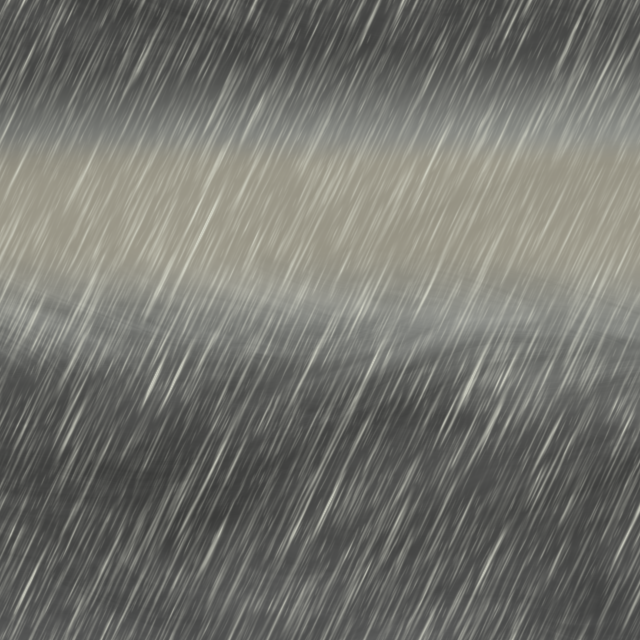
A Shadertoy shader for this texture:

```glsl
const vec3 STORM_GREY = vec3(0.275, 0.277, 0.272);
const vec3 HORIZON_LIGHT = vec3(0.600, 0.587, 0.530);
const vec3 MIST_GREY = vec3(0.570, 0.580, 0.560);
const vec3 RAIN_COLOR = vec3(0.840, 0.845, 0.790);

const float RAIN_TILT = 0.445;        // radians from vertical
const float TILT_SPREAD = 0.035;
const int RAIN_LAYERS = 9;
const float RAIN_STRENGTH = 0.62;
const float DRIZZLE_STRENGTH = 0.20;
const float CLOUD_CONTRAST = 0.085;
const vec2 CLOUD_SCALE = vec2(4.0, 10.0);
const vec2 UPPER_EDGE = vec2(0.73, 0.93);
const vec2 LOWER_EDGE = vec2(0.32, 0.61);

float hash(vec2 p) {
    vec3 q = fract(vec3(p.xyx) * 0.1031);
    q += dot(q, q.yzx + 33.33);
    return fract((q.x + q.y) * q.z);
}

mat2 rotation(float angle) {
    float c = cos(angle), s = sin(angle);
    return mat2(c, s, -s, c);
}

// Layered, warped sines, roughly in -1..1
float clouds(vec2 p) {
    float sum = 0.0, amplitude = 0.5;
    for (int i = 0; i < 6; i++) {
        p += 0.8 * sin(p.yx * 1.2 + float(i) * 1.9);
        sum += amplitude * sin(p.x + 0.7) * cos(p.y + 0.4);
        p = rotation(0.65) * p * 1.75 + 3.1;
        amplitude *= 0.68;
    }
    return sum;
}

// One tapered streak per cell, with staggered columns
float rainLayer(vec2 p, vec2 cell, float halfWidth, float seed) {
    vec2 grid = p / cell;
    float column = floor(grid.x);
    grid.y += 17.0 * hash(vec2(column + 211.0, seed));
    vec2 id = vec2(column, floor(grid.y)) + seed * 37.0 + 150.0;
    vec2 local = fract(grid);

    float across = (local.x - mix(0.35, 0.65, hash(id))) * cell.x;
    float along = clamp(local.y / mix(0.45, 1.0, hash(id + 71.3)), 0.0, 1.0);
    float taper = smoothstep(0.0, 0.35, along) * smoothstep(1.0, 0.55, along);
    float brightness = hash(id + 19.7);
    float profile = exp(-across * across / (halfWidth * halfWidth));
    return profile * taper * brightness * brightness;
}

void mainImage(out vec4 fragColor, in vec2 fragCoord) {
    vec2 p = fragCoord / iResolution.y;
    float pixel = 1.0 / iResolution.y;

    // Storm clouds around a pale horizon
    float cloud = clouds(p * CLOUD_SCALE);
    float wisps = clouds(p * CLOUD_SCALE * vec2(1.1, 2.4) + 8.3);
    float drift = p.x - 0.5;
    float ragged = 0.035 * cloud + 0.012 * wisps;
    float upper = 1.0 - smoothstep(UPPER_EDGE.x, UPPER_EDGE.y, p.y - 0.06 * drift + ragged);
    float lower = smoothstep(LOWER_EDGE.x, LOWER_EDGE.y, p.y + 0.06 * drift + ragged);
    float band = upper * lower;
    float warmth = smoothstep(0.48, 0.62, p.y) * (1.0 - smoothstep(0.74, 0.80, p.y));
    vec3 color = mix(STORM_GREY, mix(MIST_GREY, HORIZON_LIGHT, warmth), band);
    color += CLOUD_CONTRAST * (cloud + 0.5 * wisps) * mix(0.6, 0.15, warmth);
    color += vec3(0.035, 0.036, 0.039) * (1.0 - smoothstep(0.0, 0.22, p.y));

    // Long streaks, from fine to broad
    float rain = 0.0;
    for (int i = 0; i < RAIN_LAYERS; i++) {
        float layer = float(i);
        float size = layer / float(RAIN_LAYERS - 1);
        float tilt = RAIN_TILT + TILT_SPREAD * (hash(vec2(layer, 5.0)) - 0.5);
        vec2 q = rotation(tilt) * p + vec2(0.137, 0.291) * layer;
        vec2 cell = mix(vec2(0.010, 0.11), vec2(0.030, 0.27), size);
        float halfWidth = max(mix(0.0014, 0.0024, size), 0.7 * pixel);
        rain += rainLayer(q, cell, halfWidth, layer + 1.0) * mix(0.5, 1.0, size);
    }

    // Short, dense drizzle
    float drizzle = 0.0;
    for (int i = 0; i < 3; i++) {
        float layer = float(i);
        vec2 q = rotation(RAIN_TILT + 0.04 * (layer - 1.0)) * p + 0.173 * layer;
        vec2 cell = vec2(0.0065, 0.045) * (1.0 + 0.35 * layer);
        drizzle += rainLayer(q, cell, max(0.0013, 0.6 * pixel), layer + 23.0);
    }

    float density = 1.0 + 0.35 * cloud;
    float veil = (RAIN_STRENGTH * rain + DRIZZLE_STRENGTH * drizzle) * density;
    color = mix(color, RAIN_COLOR, clamp(veil, 0.0, 0.85));
    fragColor = vec4(clamp(color, 0.0, 1.0), 1.0);
}
```
